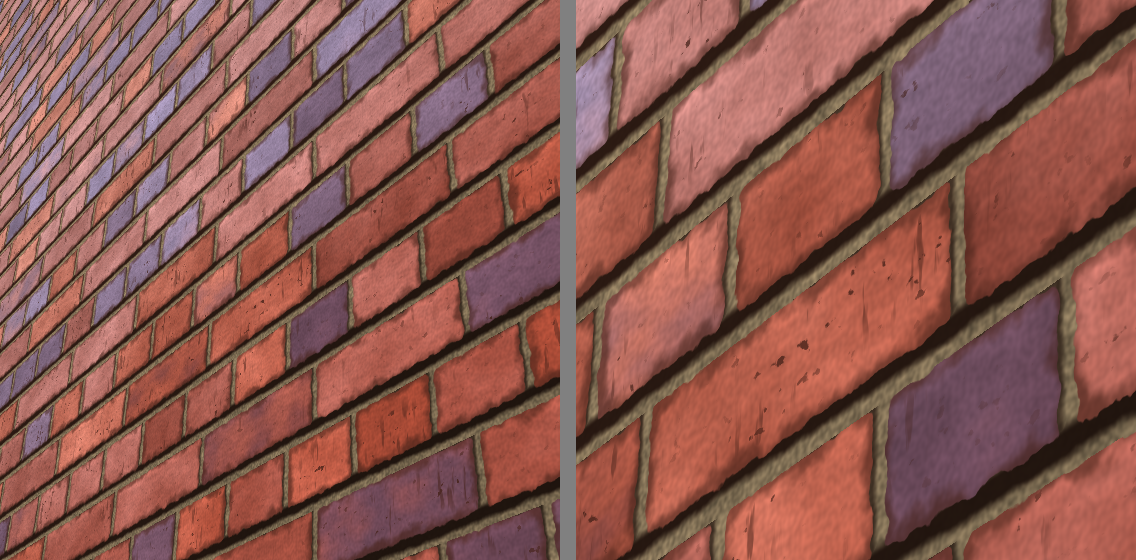
Left: the whole. Right: its middle third, enlarged.
Write a Shadertoy shader that draws this texture.

```glsl
// Weathered red brick wall in English bond, seen in steep perspective from below.
#define BED_JOINT 0.19     // horizontal joint, in course heights
#define HEAD_JOINT 0.062   // half width of upright joint, in course heights
#define STRETCHER 3.0      // stretcher length, in course heights
#define HEADER_SHIFT 0.28  // header offset, in stretcher lengths
#define ROUGHNESS 0.045    // raggedness of brick edges
#define WEAR 0.8           // strength of chips, pits and streaks
#define BLUE_HEADERS 0.34  // share of blue-fired headers
#define BLUE_STRETCHERS 0.10

const vec3 RED = vec3(0.64, 0.31, 0.25);
const vec3 ROSE = vec3(0.75, 0.54, 0.53);
const vec3 PLUM = vec3(0.40, 0.29, 0.38);
const vec3 LAVENDER = vec3(0.55, 0.52, 0.66);
const vec3 SCAR = vec3(0.27, 0.13, 0.095);
const vec3 MORTAR = vec3(0.53, 0.46, 0.35);
const vec3 SHADOW = vec3(0.10, 0.06, 0.04);

float hash(vec2 p) {
    vec3 h = fract(vec3(p.xyx) * 0.1031);
    h += dot(h, h.yzx + 33.33);
    return fract((h.x + h.y) * h.z);
}

float cornerSlope(vec2 cell, vec2 offset) {
    float angle = 6.2832 * hash(cell);
    return dot(vec2(cos(angle), sin(angle)), offset);
}

// Gradient noise, about -0.7 to 0.7
float noise(vec2 p) {
    vec2 i = floor(p), f = fract(p);
    vec2 s = f * f * f * (f * (f * 6.0 - 15.0) + 10.0);
    vec2 e = vec2(1.0, 0.0);
    float low = mix(cornerSlope(i, f), cornerSlope(i + e.xy, f - e.xy), s.x);
    float high = mix(cornerSlope(i + e.yx, f - e.yx), cornerSlope(i + e.xx, f - e.xx), s.x);
    return mix(low, high, s.y);
}

float fbm(vec2 p) {
    float sum = 0.0, gain = 1.0;
    for (int i = 0; i < 4; i++) {
        sum += gain * noise(p);
        p = mat2(1.6, 1.2, -1.2, 1.6) * p + 7.3;
        gain *= 0.5;
    }
    return sum;
}

float roundedBox(vec2 p, vec2 halfSize, float radius) {
    vec2 q = abs(p) - halfSize + radius;
    return length(max(q, 0.0)) + min(max(q.x, q.y), 0.0) - radius;
}

// Canvas to wall: x in stretcher lengths, y in courses
vec2 toWall(vec2 p) {
    mat3 camera = mat3(0.1612, 0.1027, -0.1512,
                       0.0246, 0.1435, 0.0439,
                       0.5612, 0.0885, 1.0);
    vec3 h = inverse(camera) * vec3(p, 1.0);
    return h.xy / h.z;
}

void mainImage(out vec4 fragColor, in vec2 fragCoord) {
    vec2 p = fragCoord / iResolution.xy;
    vec2 wall = toWall(p);
    vec2 q = wall * vec2(STRETCHER, 1.0);
    float blur = 0.5 * length(fwidth(q));
    float detail = 1.0 - smoothstep(0.03, 0.14, blur);
    float far = smoothstep(-0.55, 0.85, p.y - p.x);

    // Alternate courses of headers and stretchers
    float row = floor(wall.y);
    float isStretcher = mod(row, 2.0);
    float span = mix(0.5, 1.0, isStretcher);
    float along = (wall.x - HEADER_SHIFT * (1.0 - isStretcher)) / span;
    vec2 id = vec2(floor(along), row);
    float size = span * STRETCHER;
    vec2 local = vec2(fract(along) * size, fract(wall.y));
    float tone = hash(id + 91.0), kind = hash(id + 47.5), wear = hash(id + 13.7);

    // Brick outline with ragged edges
    vec2 center = vec2(0.5 * size, 0.5 + 0.5 * BED_JOINT);
    vec2 halfSize = vec2(0.5 * size - HEAD_JOINT, 0.5 - 0.5 * BED_JOINT);
    float ragged = fbm(q * 5.0);
    float d = roundedBox(local - center, halfSize, 0.05) + ROUGHNESS * ragged;
    float brickMask = 1.0 - smoothstep(-blur, blur, d);

    // Fired colour of each brick, clouded within
    vec2 grain = q + 17.0 * vec2(tone, kind);
    float cloud = fbm(grain * vec2(0.9, 1.4));
    vec3 brick = mix(RED, ROSE, clamp(far + 0.35 * (tone - 0.5) + 0.16 * cloud, 0.0, 1.0));
    brick = mix(brick, brick * vec3(1.07, 0.98, 0.88), step(0.65, wear));
    float blueShare = mix(BLUE_STRETCHERS, BLUE_HEADERS, 1.0 - isStretcher) * (0.65 + 0.7 * far);
    float blue = 1.0 - smoothstep(blueShare - 0.05, blueShare + 0.12, kind + 0.07 * cloud);
    brick = mix(brick, mix(PLUM, LAVENDER, clamp(far * 1.1 + 0.5 * tone - 0.2, 0.0, 1.0)), 0.85 * blue);
    brick *= 0.92 + 0.18 * tone + 0.13 * cloud;
    brick *= 1.0 + detail * (0.12 * noise(grain * 23.0) + 0.10 * noise(grain * vec2(5.0, 11.0)));

    // Chipped rims, upright streaks and pits
    float chips = smoothstep(-0.13, 0.0, d + 0.11 * fbm(grain * 3.1) - 0.025 + 0.03 * wear);
    float patchy = smoothstep(-0.05, 0.45, noise(grain * 1.3) + 0.4 * (wear - 0.5));
    float streaks = smoothstep(0.22, 0.5, fbm(grain * vec2(9.0, 1.7))) * patchy;
    float pits = smoothstep(0.42, 0.6, fbm(grain * vec2(7.0, 9.0))) * detail;
    float scars = max(0.8 * chips, max(0.65 * streaks, 0.75 * pits * (0.35 + patchy)));
    brick = mix(brick, mix(SCAR, brick * 0.6, 0.35 * far), WEAR * scars);
    brick *= 1.0 + 0.10 * smoothstep(0.82, 0.97, local.y);

    // Sandy mortar, shaded beneath each course and beside each brick end
    vec3 joint = MORTAR * (0.88 + 0.2 * far + 0.25 * ragged + 0.3 * detail * noise(q * 25.0));
    float depth = 0.35 * BED_JOINT * (0.8 + 0.9 * noise(vec2(wall.x * 0.8, row * 3.7)));
    float under = smoothstep(depth, depth + 0.07, local.y + 0.03 * ragged)
                * (1.0 - smoothstep(BED_JOINT, BED_JOINT + 0.08, local.y));
    float fromJoint = local.x - size * step(0.5 * size, local.x);
    float beside = (1.0 - smoothstep(-0.055, 0.0, fromJoint + 0.02 * ragged)) * step(BED_JOINT, local.y);
    joint = mix(joint, mix(SHADOW, SCAR, 0.5 * far), max(0.95 * under, 0.7 * beside));

    fragColor = vec4(clamp(mix(joint, brick, brickMask), 0.0, 1.0), 1.0);
}
```
